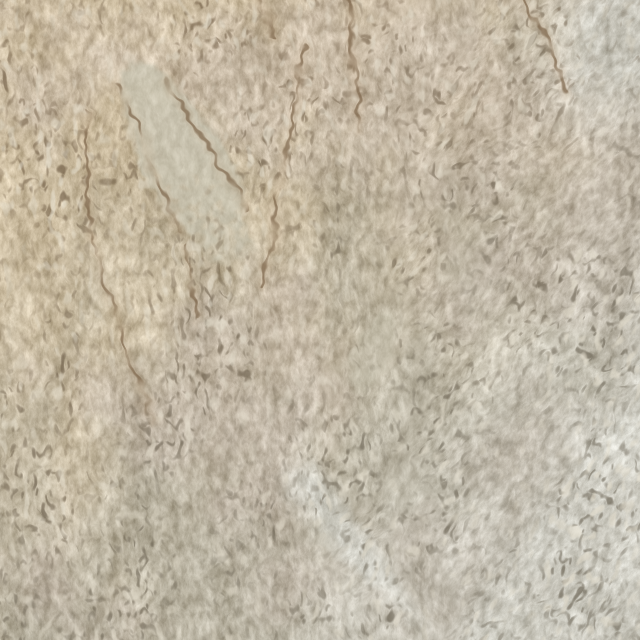
Write a Shadertoy shader that draws this texture.

```glsl
// Weathered pale granite: tan to grey stone with fine grain, brown cracks and light crystals.
#define GRAIN_FREQ 84.0
#define GRAIN_CONTRAST 0.100
#define BROAD_CONTRAST 0.095
#define FLECK_STRENGTH 0.62
#define VEIN_WIDTH 0.0027
#define VEIN_STRENGTH 0.68
#define TAN vec3(0.805, 0.743, 0.630)
#define GREY vec3(0.725, 0.700, 0.632)
#define PINK vec3(0.770, 0.718, 0.665)
#define PALE vec3(0.805, 0.800, 0.762)
#define BROWN vec3(0.42, 0.33, 0.23)
#define DARK vec3(0.39, 0.36, 0.30)

// Crack segments: start xy, end xy
const vec4 CRACKS[9] = vec4[9](
    vec4(0.135, 0.83, 0.14, 0.63), vec4(0.14, 0.63, 0.24, 0.34),
    vec4(0.475, 0.93, 0.41, 0.55), vec4(0.54, 1.02, 0.56, 0.80),
    vec4(0.81, 1.02, 0.89, 0.85), vec4(0.26, 0.87, 0.39, 0.67),
    vec4(0.185, 0.87, 0.28, 0.64), vec4(0.40, 1.02, 0.425, 0.94),
    vec4(0.29, 0.62, 0.31, 0.50));

vec2 hashGradient(vec2 cell) {
    uvec2 u = uvec2(ivec2(cell) + 4096);
    uint h = u.x * 1597u + u.y * 51749u;
    h = (h ^ (h >> 15)) * 73939133u;
    h = (h ^ (h >> 13)) * 26699u;
    h ^= h >> 16;
    float angle = float(h & 65535u) / 65536.0 * 6.28319;
    return vec2(cos(angle), sin(angle));
}

// Gradient noise, about -1 to 1
float noise(vec2 p) {
    vec2 i = floor(p), f = p - i;
    vec2 s = f * f * f * (f * (f * 6.0 - 15.0) + 10.0);
    vec2 e = vec2(1.0, 0.0);
    float a = dot(hashGradient(i), f);
    float b = dot(hashGradient(i + e.xy), f - e.xy);
    float c = dot(hashGradient(i + e.yx), f - e.yx);
    float d = dot(hashGradient(i + e.xx), f - e.xx);
    return 1.5 * mix(mix(a, b, s.x), mix(c, d, s.x), s.y);
}

float fbm(vec2 p) {
    float sum = 0.0, amp = 0.6;
    for (int k = 0; k < 4; k++) {
        sum += amp * noise(p);
        p = mat2(0.8, 0.6, -0.6, 0.8) * p * 2.03 + 7.3;
        amp *= 0.55;
    }
    return sum;
}

// Grain space: rotated and drawn out along its own y axis
vec2 grainSpace(vec2 p, float angle) {
    float c = cos(angle), s = sin(angle);
    return vec2(c * p.x + s * p.y, 0.58 * (c * p.y - s * p.x));
}

// x: distance to the segment, y: position along it
vec2 segment(vec2 p, vec2 a, vec2 b) {
    vec2 ab = b - a;
    float t = clamp(dot(p - a, ab) / dot(ab, ab), 0.0, 1.0);
    return vec2(length(p - a - ab * t), t);
}

// Tapered light crystal with a rough outline
float crystal(vec2 p, vec2 a, vec2 b, float width) {
    vec2 s = segment(p, a, b);
    float radius = width * (0.55 + 0.45 * sin(3.14159 * s.y));
    return 1.0 - smoothstep(-0.008, 0.006, s.x - radius);
}

void mainImage(out vec4 fragColor, in vec2 fragCoord) {
    vec2 p = fragCoord / iResolution.xy;
    vec2 wobble = vec2(noise(p * 17.0), noise(p * 17.0 + 31.0));
    vec2 jitter = vec2(noise(p * 60.0 + 5.0), noise(p * 60.0 + 43.0));
    vec2 rough = p + 0.008 * wobble + 0.006 * jitter;
    vec2 gentle = p + 0.004 * wobble + 0.0015 * jitter;

    // Broad colour zones, drawn out along the flow of the stone
    float cloud = fbm(vec2(p.x * 7.0 - p.y, p.y * 3.5));
    float warmth = smoothstep(0.0, 0.95, p.y - 0.65 * p.x + 0.2 + 0.3 * cloud);
    vec3 color = mix(GREY, TAN, warmth);
    float pinkness = smoothstep(-0.15, 0.5, fbm(p * 4.0 + 19.0) + 0.5 * p.x - 0.15);
    color = mix(color, PINK, 0.5 * pinkness);
    float corner = smoothstep(0.25, 0.0, length(rough - vec2(1.0, 0.94)));
    float lower = smoothstep(0.35, 1.1, p.x - 0.8 * p.y + 0.15);
    float seam = smoothstep(0.06, 0.0, segment(rough, vec2(0.48, 0.24), vec2(0.70, -0.03)).x);
    float paleness = max(max(corner, lower), 0.75 * seam);
    color = mix(color, PALE, clamp(paleness + 0.7 * cloud * paleness, 0.0, 0.9));
    float shade = fbm(vec2(p.x * 15.0 - 2.0 * p.y, p.y * 8.0) + 37.0);
    color += BROAD_CONTRAST * (shade + 0.4 * cloud) * vec3(0.95, 1.0, 1.08);

    // Light crystals calm the grain; the lower end crumbles
    float calm = crystal(rough, vec2(0.22, 0.87), vec2(0.36, 0.62), 0.066);
    calm *= 1.0 - 0.6 * smoothstep(0.70, 0.58, p.y + 0.12 * jitter.x);
    calm = max(calm, 0.6 * crystal(rough, vec2(0.60, 0.50), vec2(0.565, 0.40), 0.03));
    color = mix(color, vec3(0.785, 0.765, 0.69), 0.85 * calm);

    // Grain runs upright at left and slants at right
    float slant = smoothstep(0.58, 0.70, p.x + 0.25 * cloud);
    vec2 upright = grainSpace(gentle, 0.04);
    vec2 slanted = grainSpace(gentle, -0.5);
    float grain = mix(fbm(upright * GRAIN_FREQ), fbm(slanted * GRAIN_FREQ), slant);
    float mottling = fbm(p * vec2(36.0, 23.0) + 61.0);
    float streak = fbm(gentle * vec2(48.0, 11.0) + 71.0) * (1.0 - 0.6 * slant);
    float relief = 1.45 * grain + 0.65 * mottling + 0.4 * streak;
    color += GRAIN_CONTRAST * relief * vec3(0.97, 1.0, 1.06) * (1.0 - 0.5 * calm);

    // Short dark flecks and small bright grains, gathered in patches
    float patches = smoothstep(-0.35, 0.45, fbm(p * vec2(8.0, 5.0) + 83.0));
    patches = (0.2 + 0.8 * patches) * (1.0 - 0.85 * calm);
    float curl = mix(noise(upright * 58.0 + 11.0), noise(slanted * 58.0 + 11.0), slant);
    float gate = smoothstep(0.05, 0.5, noise(p * 60.0 + 27.0));
    float fleck = (1.0 - smoothstep(0.04, 0.26, abs(curl))) * gate;
    float speck = mix(noise(upright * 84.0 + 91.0), noise(slanted * 84.0 + 91.0), slant);
    float spot = smoothstep(0.30, 0.72, speck);
    vec3 fleckColor = mix(DARK, BROWN, 0.8 * warmth);
    color = mix(color, fleckColor, FLECK_STRENGTH * patches * max(0.85 * fleck, spot));
    float glint = mix(noise(upright * 70.0 + 47.0), noise(slanted * 70.0 + 47.0), slant);
    float bright = smoothstep(0.2, 0.65, glint);
    color = mix(color, vec3(0.90, 0.875, 0.81), 0.58 * bright * (0.35 + 0.65 * patches));

    // Thin broken cracks with a faint rusty halo
    for (int k = 0; k < 9; k++) {
        float d = segment(rough, CRACKS[k].xy, CRACKS[k].zw).x;
        float broken = smoothstep(-0.65, 0.1, noise(p * 24.0 + float(k) * 9.0));
        float line = 1.0 - smoothstep(0.3 * VEIN_WIDTH, 1.6 * VEIN_WIDTH, d);
        color = mix(color, BROWN, VEIN_STRENGTH * line * broken);
        color = mix(color, vec3(0.73, 0.63, 0.51), 0.2 * smoothstep(0.015, 0.0, d));
    }
    fragColor = vec4(clamp(color, 0.0, 1.0), 1.0);
}
```
